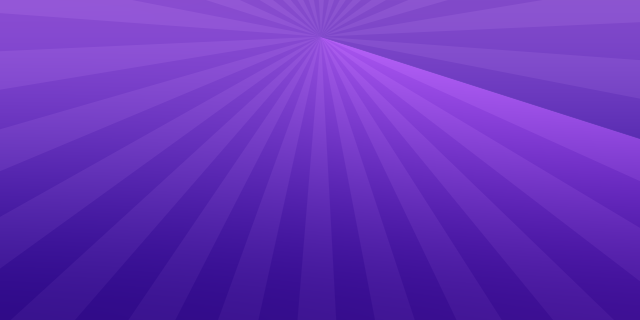
Write a Shadertoy shader that draws this background.

```glsl
// Violet sunburst: alternating rays fan out from a point near the top centre,
// over a vertical gradient. A one-sided glow starts at one ray edge and fades
// clockwise around the centre.

#define CENTER vec2(0.5013, 0.8854)   // hub, as a fraction of the canvas
#define RAY_EDGES 52.0                // light and dark rays together
#define TILT 0.014                    // rotation of the fan, in radians
#define SEAM 10.5                     // ray edge where the glow begins
#define GLOW_FALLOFF 2.8
#define GLOW_STRENGTH vec2(0.65, 1.1) // at the bottom and at the top
#define RAY_OPACITY vec2(0.05, 0.12)  // at the bottom and at the top

const float PI = 3.14159265;
const vec3 BOTTOM_COLOR = vec3(0.15, 0.03, 0.50);
const vec3 TOP_COLOR = vec3(0.51, 0.29, 0.79);
const vec3 MIDDLE_TINT = vec3(0.0, 0.0, 0.035);
const vec3 RAY_COLOR = vec3(0.85, 0.65, 1.0);
const vec3 GLOW_COLOR = vec3(0.175, 0.06, 0.15);

// Ray number, counted from straight down and growing to the right.
// The sine terms widen the rays near the vertical.
float rayCoordinate(vec2 p) {
    float angle = atan(p.x, -p.y) + TILT;
    return angle * RAY_EDGES / (2.0 * PI)
         - 0.27 * sin(2.0 * angle) - 0.10 * sin(4.0 * angle);
}

void mainImage(out vec4 fragColor, in vec2 fragCoord) {
    vec2 uv = fragCoord / iResolution.xy;
    vec2 p = (fragCoord - CENTER * iResolution.xy) / iResolution.y;
    float ray = rayCoordinate(p);

    // Width of one pixel in ray units, for smooth edges
    float radius = max(length(p), 1e-4);
    float pixel = RAY_EDGES / (2.0 * PI * radius * iResolution.y);

    // Vertical gradient, bluer in the middle
    vec3 color = mix(BOTTOM_COLOR, TOP_COLOR, smoothstep(0.0, 1.05, uv.y));
    color += MIDDLE_TINT * 4.0 * uv.y * (1.0 - uv.y);

    // Alternating light rays
    float light = clamp(0.5 + cos(PI * ray) / (PI * pixel), 0.0, 1.0);
    color = mix(color, RAY_COLOR, light * mix(RAY_OPACITY.x, RAY_OPACITY.y, uv.y));

    // Clockwise glow with a sharp start
    float turn = fract((SEAM - ray) / RAY_EDGES);
    float glow = pow(1.0 - turn, GLOW_FALLOFF);
    glow *= smoothstep(0.0, pixel / RAY_EDGES, turn);
    color += GLOW_COLOR * glow * mix(GLOW_STRENGTH.x, GLOW_STRENGTH.y, uv.y);

    fragColor = vec4(color, 1.0);
}
```
